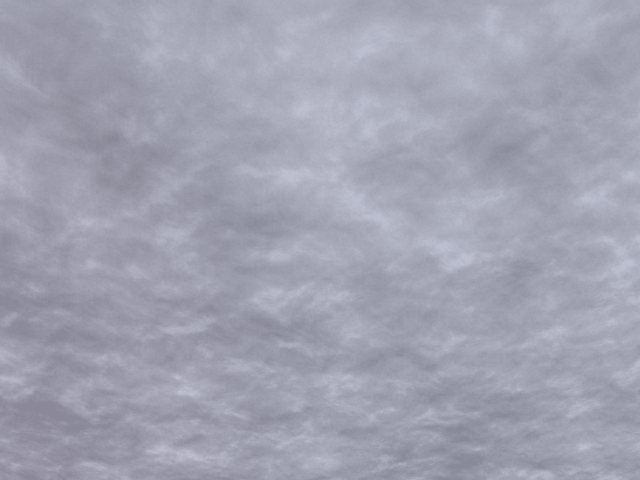
Reproduce this texture procedurally as a Shadertoy shader.

```glsl
// Overcast sky: soft grey-lilac cloud cover whose puffs shrink and flatten toward the horizon.

const vec3 SHADE_GREY = vec3(0.550, 0.556, 0.614);
const vec3 LIGHT_GREY = vec3(0.705, 0.717, 0.778);
const vec3 WARM_TINT = vec3(0.010, -0.005, -0.002);

float hash(vec2 p) {
    return fract(sin(dot(p, vec2(127.1, 311.7))) * 43758.5453);
}

vec2 gradientAt(vec2 cell) {
    float angle = 6.2832 * hash(cell);
    return vec2(cos(angle), sin(angle));
}

// Gradient noise, roughly -0.7 to 0.7
float noise(vec2 p) {
    vec2 i = floor(p);
    vec2 f = p - i;
    vec2 s = f * f * f * (f * (f * 6.0 - 15.0) + 10.0);
    vec2 e = vec2(1.0, 0.0);
    float a = dot(gradientAt(i), f);
    float b = dot(gradientAt(i + e.xy), f - e.xy);
    float c = dot(gradientAt(i + e.yx), f - e.yx);
    float d = dot(gradientAt(i + e.xx), f - e.xx);
    return mix(mix(a, b, s.x), mix(c, d, s.x), s.y);
}

float fbm(vec2 p, int octaves, float gain) {
    const mat2 turn = mat2(0.8, 0.6, -0.6, 0.8);
    float sum = 0.0;
    float weight = 0.5;
    for (int k = 0; k < octaves; k++) {
        sum += weight * noise(p);
        p = turn * p * 2.03 + 17.3;
        weight *= gain;
    }
    return sum;
}

// Project the canvas onto a cloud layer receding downward
vec2 cloudPlane(vec2 p) {
    float depth = 1.0 / (p.y + 1.1);
    return vec2(1.4 * (p.x - 0.67) * depth, 3.2 * depth);
}

// Puffs lit from above: the density change along the vertical
float puffRelief(vec2 q, float frequency) {
    vec2 offset = vec2(0.05, 0.3);
    float here = fbm(q * frequency, 5, 0.55);
    float above = fbm(q * frequency - offset, 5, 0.55);
    return here - above;
}

void mainImage(out vec4 fragColor, in vec2 fragCoord) {
    vec2 p = fragCoord / iResolution.y;
    vec2 uv = fragCoord / iResolution.xy;
    vec2 plane = cloudPlane(p);

    // Slight warp loosens the edges of the cloud banks
    vec2 warp = vec2(fbm(plane * 6.0 + 3.1, 3, 0.5), fbm(plane * 6.0 + 41.7, 3, 0.5));
    vec2 q = plane + 0.05 * warp;

    // Broad banks, medium billows and small lit puffs
    float banks = fbm(q * vec2(3.0, 3.6) + 8.4, 3, 0.5);
    float billows = fbm(q * 9.5 + 23.0, 6, 0.58);
    float relief = puffRelief(q + 5.7, 14.0);
    float highlights = smoothstep(0.05, 0.4, billows + 0.4 * relief);

    // Overall light: brighter at the upper right, dimmer at the lower left
    float glow = 0.26 * (uv.x - 0.5) + 0.30 * (uv.y - 0.5);
    float nearHorizon = 1.0 - 0.4 * uv.y;
    float tone = 0.49 + glow + 1.15 * banks;
    tone += nearHorizon * (0.80 * billows + 0.62 * relief + 0.25 * highlights);

    // Fine sensor-like grain
    float grain = noise(p * 170.0) + 0.7 * noise(p * 290.0 + 9.0);
    tone += 0.10 * grain;

    vec3 color = mix(SHADE_GREY, LIGHT_GREY, clamp(tone, -0.1, 1.2));
    color += WARM_TINT * smoothstep(0.7, 0.0, uv.x) * (1.0 - 0.6 * uv.y);
    fragColor = vec4(color, 1.0);
}
```
